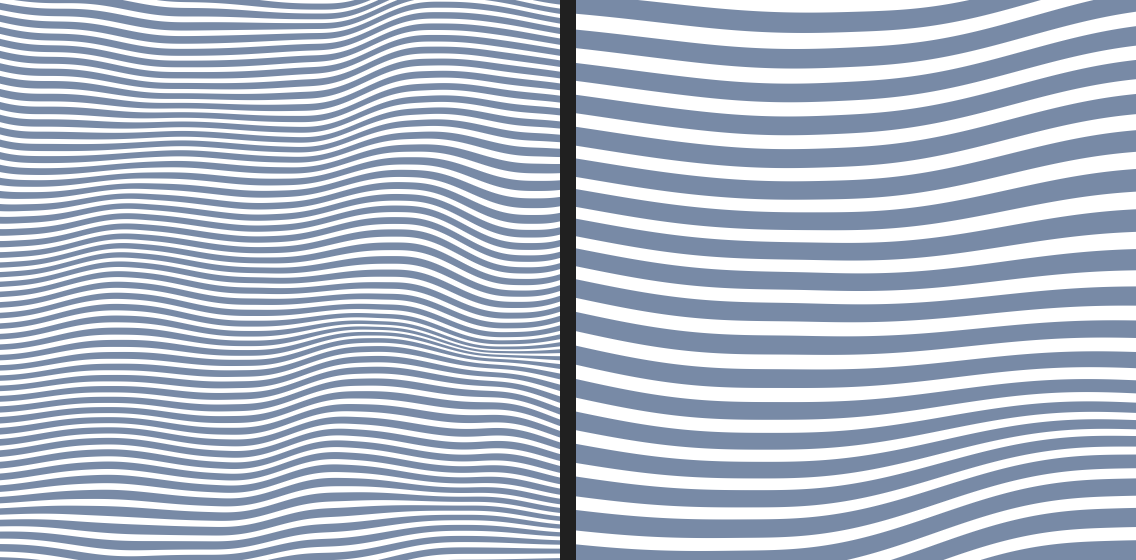
Left: the whole. Right: its middle third, enlarged.
Give the GLSL for this pattern, as a Shadertoy shader.

```glsl
// Wavy horizontal stripes in slate blue on white, pinching and swelling.
// Evenly spaced stripes are lifted by smooth stretched noise; each pixel
// solves for the undisturbed height of the stripe passing through it.

#define STRIPES 49.0
#define WHITE_SHARE 0.43
#define SHARE_SWING 0.04
#define WAVE_HEIGHT 0.043
#define WAVE_SCALE vec2(4.4, 2.9)
#define WAVE_SLANT 0.9
#define SWELL_HEIGHT 0.019
#define SWELL_SCALE vec2(3.6, 6.5)
#define SOLVE_STEPS 24
#define SLATE vec3(0.47, 0.54, 0.65)
#define PAPER vec3(1.0)

float hash(vec2 cell) {
    return fract(sin(dot(cell, vec2(127.1, 311.7))) * 43758.5453);
}

// Value noise from -1 to 1 with a quintic fade
float smoothNoise(vec2 p) {
    vec2 cell = floor(p);
    vec2 f = p - cell;
    vec2 fade = f * f * f * (f * (f * 6.0 - 15.0) + 10.0);
    float low = mix(hash(cell), hash(cell + vec2(1.0, 0.0)), fade.x);
    float high = mix(hash(cell + vec2(0.0, 1.0)), hash(cell + vec2(1.0)), fade.x);
    return 2.0 * mix(low, high, fade.y) - 1.0;
}

// Vertical lift of the stripe whose resting height is rest:
// tall waves shared by many stripes, then local swelling of a few
float lift(float x, float rest) {
    vec2 p = vec2(x, rest);
    vec2 wave = p * WAVE_SCALE - vec2(rest * WAVE_SLANT, 0.0);
    vec2 swell = p * SWELL_SCALE + vec2(rest * WAVE_SLANT, 0.0);
    return WAVE_HEIGHT * smoothNoise(wave + 23.4)
         + SWELL_HEIGHT * smoothNoise(swell + 5.0);
}

// Damped fixed-point solution of rest + lift(x, rest) = y
float restingHeight(vec2 uv) {
    float rest = uv.y;
    for (int i = 0; i < SOLVE_STEPS; i++) {
        rest = mix(rest, uv.y - lift(uv.x, rest), 0.85);
    }
    return rest;
}

void mainImage(out vec4 fragColor, in vec2 fragCoord) {
    vec2 uv = fragCoord / iResolution.y;
    float rest = restingHeight(uv);
    float phase = rest * STRIPES;

    // Slight change of line weight along and between stripes
    float weight = smoothNoise(vec2(uv.x * 3.0, rest * 9.0) + 41.0);
    float whiteShare = WHITE_SHARE + SHARE_SWING * weight;

    // White band centred in each period, with a one-pixel soft edge
    float fromCentre = abs(fract(phase) - 0.5);
    float pixel = max(length(vec2(dFdx(phase), dFdy(phase))), 1e-4);
    float white = clamp((0.5 * whiteShare - fromCentre) / pixel + 0.5, 0.0, 1.0);

    fragColor = vec4(mix(SLATE, PAPER, white), 1.0);
}
```
